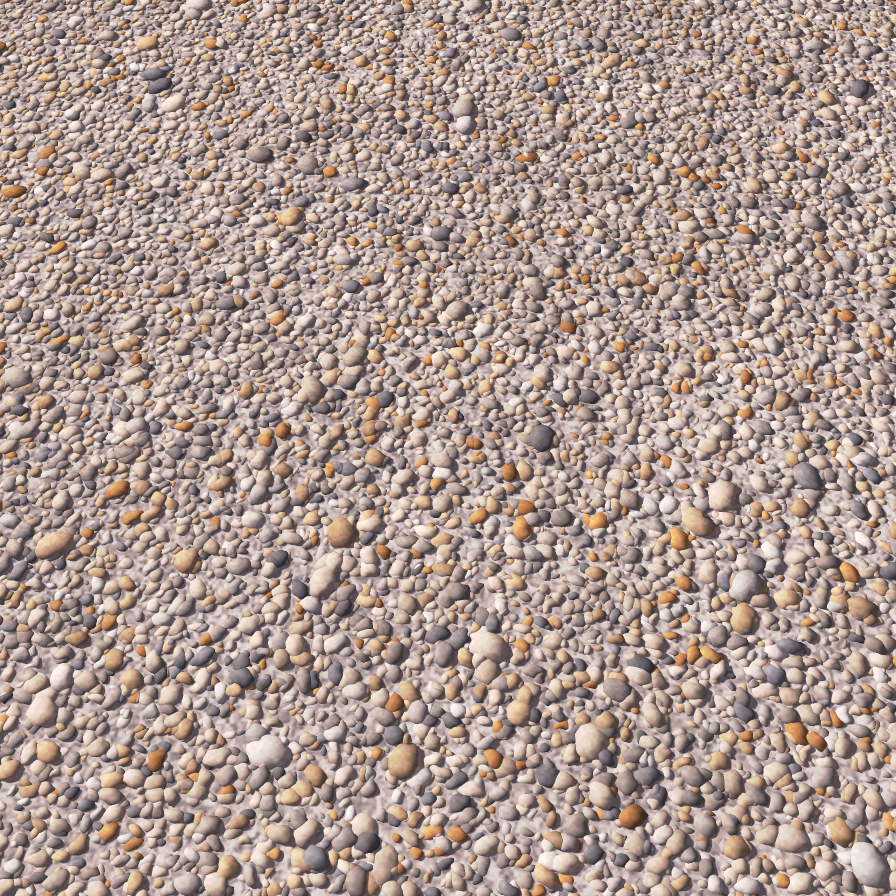
Give the GLSL for this texture, as a Shadertoy shader.

```glsl
// Sunlit bed of small pebbles set in pale mortar, receding towards the top.
#define DENSITY 39.0                  // pebble cells across the near edge
#define RECESSION 0.5                 // how fast pebbles shrink with distance
#define SUN_DIR vec3(-0.68, 0.40, 0.61)
#define SUN_COLOR vec3(0.91, 0.85, 0.81)
#define SKY_COLOR vec3(0.39, 0.375, 0.42)
#define MORTAR_COLOR vec3(0.86, 0.81, 0.78)
#define ROUNDNESS 0.8                 // pebble height relative to radius
#define WARP 0.22                     // irregularity of the outlines

struct Surface { float height; vec3 normal; vec2 id; };

vec4 hash4(vec2 p) {
    vec4 q = fract(p.xyxy * vec4(0.1031, 0.1030, 0.0973, 0.1099));
    q += dot(q, q.wzxy + 33.33);
    return fract((q.xxyz + q.yzzw) * q.zywx);
}

vec4 noise4(vec2 p) {
    vec2 i = floor(p), f = fract(p);
    f = f * f * (3.0 - 2.0 * f);
    return mix(mix(hash4(i), hash4(i + vec2(1, 0)), f.x),
               mix(hash4(i + vec2(0, 1)), hash4(i + vec2(1, 1)), f.x), f.y);
}

// Keeps the highest of the scattered ellipsoids of one size class.
void addPebbles(vec2 p, float scale, float share, inout Surface s) {
    p *= scale;
    vec2 home = floor(p);
    for (int j = -1; j <= 1; j++)
    for (int i = -1; i <= 1; i++) {
        vec2 cell = home + vec2(i, j);
        vec2 id = cell + 71.0 * scale;
        vec4 h = hash4(id);
        if (fract(h.w * 37.0) > share) continue;
        vec2 toCentre = p - cell - 0.5 - 0.8 * (h.xy - 0.5);
        float radius = mix(0.34, 0.6, h.w * h.w);
        float angle = 3.1416 * h.z;
        float c = cos(angle), sn = sin(angle);
        mat2 turn = mat2(c, sn, -sn, c);
        vec2 axes = radius * vec2(1.18, mix(0.66, 1.0, fract(h.z * 53.0)));
        vec2 q = (toCentre * turn) / axes;
        float d = dot(q, q);
        if (d >= 1.0) continue;
        float dome = sqrt(1.0 - d);
        float sink = 0.24 * fract(h.x * 29.0) - 0.12;
        float height = (ROUNDNESS * radius * dome + sink) / scale;
        if (height > s.height) {
            s.height = height;
            s.normal = normalize(vec3(turn * q, dome + 0.22));
            s.id = id;
        }
    }
}

Surface ground(vec2 p) {
    p += WARP * (noise4(p * 2.6).xy - 0.5);
    vec2 grain = noise4(p * 5.0).xy - 0.5;
    Surface s = Surface(0.02 + 0.10 * grain.x,
                        normalize(vec3(0.8 * grain, 1.0)), vec2(-999.0));
    addPebbles(p, 0.62, 0.09, s);
    addPebbles(p, 1.0, 0.88, s);
    addPebbles(p, 1.6, 0.85, s);
    return s;
}

// Cream, grey, tan, slate, white and ochre stones in fixed shares.
vec3 stoneColor(vec2 id) {
    vec4 h = hash4(id + 13.7);
    vec3 c = vec3(0.95, 0.86, 0.77);
    c = mix(c, vec3(0.73, 0.695, 0.67), step(0.38, h.x));
    c = mix(c, vec3(0.88, 0.73, 0.58), step(0.64, h.x));
    c = mix(c, vec3(0.54, 0.54, 0.56), step(0.78, h.x));
    c = mix(c, vec3(1.00, 0.96, 0.92), step(0.87, h.x));
    c = mix(c, vec3(0.86, 0.61, 0.39), step(0.95, h.x));
    return c * (0.86 + 0.28 * h.y) * mix(vec3(1.0), vec3(1.03, 0.99, 0.95), h.z);
}

vec3 shade(vec2 uv) {
    // Flattened ground plane: cells shrink with distance.
    float depth = 1.0 / (1.0 - RECESSION * uv.y);
    vec2 p = DENSITY * vec2((uv.x - 0.5) * depth, 2.0 / RECESSION * sqrt(depth));
    Surface s = ground(p);

    // Short cast shadows, found by stepping towards the sun.
    float sun = 1.0;
    for (int k = 0; k < 2; k++) {
        float t = 0.24 + 0.32 * float(k);
        float rise = ground(p + SUN_DIR.xy * t).height - s.height - 0.58 * t;
        sun *= 1.0 - smoothstep(-0.02, 0.06, rise);
    }

    // Stone or mortar colour with fine mottling.
    vec3 albedo = s.id.x < -900.0 ? MORTAR_COLOR : stoneColor(s.id);
    albedo *= 0.91 + 0.18 * noise4(p * 7.0).z;
    albedo *= 0.95 + 0.10 * noise4(p * 0.16).w;
    float diffuse = max(dot(s.normal, SUN_DIR), 0.0);
    vec3 light = SKY_COLOR * (0.8 + 0.2 * s.normal.z) + SUN_COLOR * diffuse * sun;
    vec3 color = albedo * light;
    return min(color, 0.82 + 0.35 * (color - 0.82));
}

void mainImage(out vec4 fragColor, in vec2 fragCoord) {
    // Four samples per pixel smooth the edges.
    vec3 sum = vec3(0.0);
    for (int k = 0; k < 4; k++) {
        vec2 offset = vec2(k % 2, k / 2) * 0.5 - 0.25;
        sum += shade((fragCoord + offset) / iResolution.xy);
    }
    fragColor = vec4(clamp(sum * 0.25, 0.0, 1.0), 1.0);
}
```
